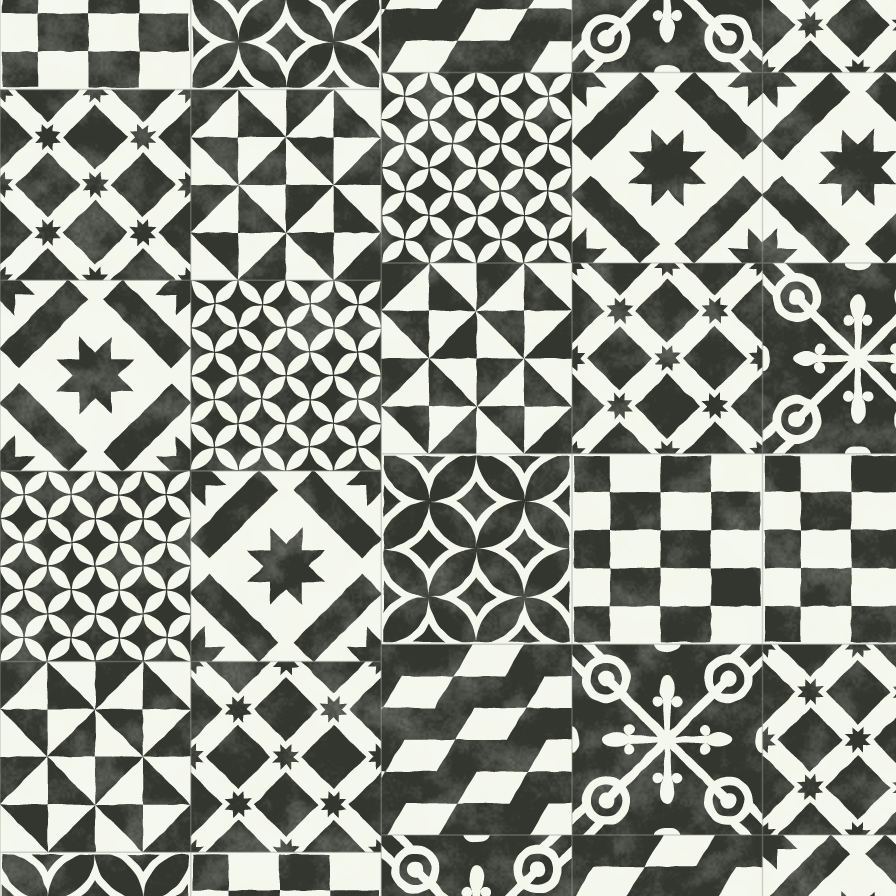
This pattern is drawn by a Shadertoy shader. Its source:

```glsl
// Patchwork of eight black and white cement tile designs with mottled dark glaze.

float hash(vec2 p) {
    vec3 h = fract(p.xyx * 0.1031);
    h += dot(h, h.yzx + 33.33);
    return fract((h.x + h.y) * h.z);
}

float noise(vec2 p) {
    vec2 i = floor(p), f = fract(p);
    f = f * f * (3.0 - 2.0 * f);
    return mix(mix(hash(i), hash(i + vec2(1, 0)), f.x),
               mix(hash(i + vec2(0, 1)), hash(i + 1.0), f.x), f.y);
}

float fbm(vec2 p) {
    float sum = 0.0, amp = 0.5;
    for (int i = 0; i < 5; i++) {
        sum += amp * noise(p);
        p = p * 2.03 + 17.0;
        amp *= 0.5;
    }
    return sum;
}

// Eight-pointed star with its points either side of each axis
float star(vec2 p, float radius) {
    float a = abs(mod(atan(p.y, p.x), 0.7854) - 0.3927);
    return length(p) * cos(a - 1.1781) - 0.3827 * radius;
}

// Each design is negative where the tile is dark; p spans 0..1, y pointing down.
float checker(vec2 p) {
    vec2 cell = floor(vec2((p.x - 0.2) / 0.265 + 1.0, p.y * 5.0));
    float rim = max(abs(p.x - 0.5), abs(p.y - 0.5)) - 0.488;
    return max(rim, mod(cell.x + cell.y, 2.0) - 0.5);
}

// Distance to the farther of the two circle centres on a cell's diagonal
float petal(vec2 g) {
    vec2 i = floor(g), f = fract(g);
    if (mod(i.x + i.y, 2.0) > 0.5) f.x = 1.0 - f.x;
    return max(length(f - vec2(1, 0)), length(f - vec2(0, 1)));
}

float rings(vec2 p) {
    float rim = max(abs(p.x - 0.5), abs(p.y - 0.5)) - 0.488;
    return max(rim, 0.078 - abs(petal(p * 4.0) - 1.078));
}

float rhombs(vec2 p) {
    float row = floor(p.y * 6.0);
    float u = mod(p.x + 0.6 * p.y + 0.27 * row - 0.48, 0.75);
    return 0.27 - u;
}

float ornament(vec2 p) {
    vec2 q = abs(p - 0.5);
    if (q.y > q.x) q = q.yx;
    vec2 d = vec2(q.x + q.y, q.x - q.y) * 0.7071;
    float r = length(d - vec2(0.453, 0));
    // Corner ring, its dot, the diagonal stem and the open ends
    float w = min(abs(r - 0.105) - 0.022, r - 0.042);
    w = min(w, max(abs(d.y) - 0.023, d.x - 0.453));
    w = min(w, max(abs(abs(d.y) - 0.06) - 0.022, 0.55 - d.x));
    // Straight arm with leaf and side buds, then the edge lobe
    w = min(w, max(q.y - 0.012 - 0.05 * q.x, q.x - 0.24));
    w = min(w, length((q - vec2(0.27, 0)) * vec2(1, 1.8)) - 0.07);
    w = min(w, length(q - vec2(0.2, 0.05)) - 0.028);
    w = min(w, length((q - vec2(0.5, 0)) * vec2(1.4, 0.8)) - 0.055);
    return -w;
}

float lattice(vec2 p) {
    vec2 diag = vec2(p.x + p.y, p.x - p.y) * 2.0;
    vec2 c = (fract(diag + 0.5) - 0.5) * 0.3536;
    float bars = min(abs(c.x), abs(c.y)) - 0.057;
    return min(-bars, star(c, 0.075));
}

float pinwheel(vec2 p) {
    vec2 i = floor(p * 4.0), f = fract(p * 4.0);
    if (mod(i.x + i.y, 2.0) > 0.5) f.x = 1.0 - f.x;
    return (f.x + f.y - 1.0) * (1.0 - 2.0 * mod(i.x, 2.0));
}

float starFrame(vec2 p) {
    vec2 q = abs(p - 0.5);
    float band = max(abs(q.x + q.y - 0.543) - 0.103, abs(q.x - q.y) - 0.36);
    return min(band, min(star(q, 0.22), star(0.5 - q, 0.2)));
}

float design(int kind, vec2 p) {
    if (kind == 0) return checker(p);
    if (kind == 1) return rings(p);
    if (kind == 2) return rhombs(p);
    if (kind == 3) return ornament(p);
    if (kind == 4) return lattice(p);
    if (kind == 5) return pinwheel(p);
    if (kind == 6) return 0.975 - petal(p * 8.0);
    return starFrame(p);
}

void mainImage(out vec4 fragColor, in vec2 fragCoord) {
    int kinds[30] = int[30](0, 1, 2, 3, 4,  4, 5, 6, 7, 7,  7, 6, 5, 4, 3,
                            6, 7, 1, 0, 0,  5, 4, 2, 3, 4,  1, 0, 3, 2, 7);
    float scale = 4.7 / iResolution.y;
    vec2 pos = vec2(fragCoord.x, iResolution.y - fragCoord.y) * scale;
    vec2 wobble = (vec2(noise(pos * 22.0), noise(pos * 22.0 + 50.0)) - 0.5) * 0.008;

    // Average 4x4 samples for smooth edges
    float dark = 0.0, seam = 0.0;
    for (int k = 0; k < 16; k++) {
        vec2 s = pos + (vec2(k % 4, k / 4) - 1.5) * 0.25 * scale;
        s.y += mod(floor(s.x), 5.0) < 2.0 ? 0.53 : 0.62;
        vec2 tile = mod(floor(s), vec2(5, 6)), p = fract(s);
        int kind = kinds[int(tile.y) * 5 + int(tile.x)];
        dark += step(design(kind, clamp(p + wobble, 0.001, 0.999)), 0.0) / 16.0;
        vec2 edge = min(p, 1.0 - p);
        seam += step(min(edge.x, edge.y), 0.004) / 16.0;
    }

    // Cloudy worn glaze over the dark areas, faint grain on the light ones
    float cloud = fbm(pos * 7.0), grain = noise(pos * 75.0);
    vec3 ink = mix(vec3(0.2, 0.21, 0.18), vec3(0.3, 0.31, 0.28),
                   smoothstep(0.38, 0.68, cloud + 0.14 * (grain - 0.5)));
    ink += 0.1 * smoothstep(0.58, 0.8, cloud) * grain;
    vec3 chalk = vec3(0.96, 0.97, 0.93) + 0.012 * (cloud - 0.5);
    vec3 color = mix(chalk, ink, dark);
    color = mix(color, vec3(0.6, 0.62, 0.58), 0.45 * seam);
    fragColor = vec4(color, 1.0);
}
```
